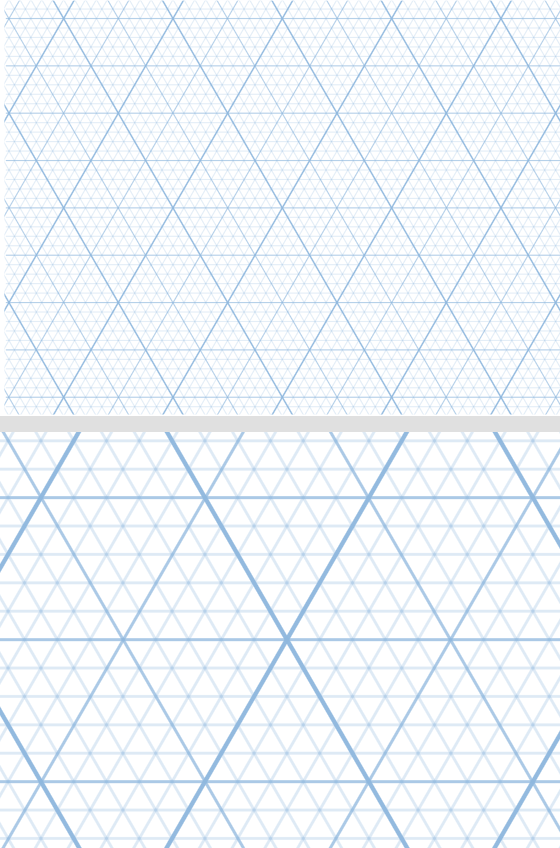
Top: the whole. Bottom: its middle third, enlarged.
A Shadertoy shader for this pattern:

```glsl
// Isometric graph paper: three families of parallel lines, 60 degrees apart,
// in pale blue on white. Every fifth line is stronger, and every tenth
// diagonal is heavier still, which gives a lattice of tall rhombi.

const vec3 PAPER = vec3(1.0);
const vec3 INK = vec3(0.56, 0.72, 0.87);

// Lengths are fractions of the canvas height.
const vec2 CENTER = vec2(0.6786, 0.5003);  // a crossing of heavy diagonals
const float SPACING = 0.02276;             // between neighbouring fine lines
const float FINE_WIDTH = 0.0023;
const float MEDIUM_WIDTH = 0.0024;
const float HEAVY_WIDTH = 0.0035;
const float FINE_INK = 0.29;
const float MEDIUM_INK = 0.75;
const float HEAVY_INK = 0.96;
const float WOBBLE = 0.0006;               // drift of the medium diagonals
const float SOFTNESS = 1.15;               // edge filter, in pixels

// Limits of the printed area
const float LEFT_DIAGONAL = 0.0105;
const float LEFT_HORIZONTAL = 0.0140;
const float BOTTOM = 0.0035;
const float TOP = 0.9985;

float hash(float n) {
    return fract(sin(n * 12.9898) * 43758.547);
}

// Share of a filter box of size s covered by a line of width w at distance d.
float lineCoverage(float d, float w, float s) {
    float overlap = min(d + 0.5 * s, 0.5 * w) - max(d - 0.5 * s, -0.5 * w);
    return max(overlap, 0.0) / s;
}

// Ink left by one family of parallel lines with the given unit normal.
float lineFamily(vec2 p, vec2 normal, bool diagonal, float s) {
    float along = dot(p, normal);
    float index = round(along / SPACING);
    float d = along - index * SPACING;
    bool medium = mod(index, 5.0) < 0.5;
    bool heavy = diagonal && mod(index, 10.0) < 0.5;

    if (heavy) return HEAVY_INK * lineCoverage(d, HEAVY_WIDTH, s);
    if (medium) {
        if (diagonal) d += WOBBLE * (2.0 * hash(index + 7.0 * normal.y) - 1.0);
        return MEDIUM_INK * lineCoverage(d, MEDIUM_WIDTH, s);
    }
    return FINE_INK * lineCoverage(d, FINE_WIDTH, s);
}

// Smooth step from 0 to 1 at an edge, one pixel wide.
float inside(float x, float pixel) {
    return clamp(x / pixel + 0.5, 0.0, 1.0);
}

void mainImage(out vec4 fragColor, in vec2 fragCoord) {
    float pixel = 1.0 / iResolution.y;
    vec2 uv = fragCoord * pixel;
    vec2 p = uv - CENTER;
    float s = SOFTNESS * pixel;

    // Printed area, with a narrow blank strip at the left
    float rows = inside(uv.y - BOTTOM, pixel) * inside(TOP - uv.y, pixel);
    float diagonalArea = rows * inside(uv.x - LEFT_DIAGONAL, pixel);
    float horizontalArea = rows * inside(uv.x - LEFT_HORIZONTAL, pixel);

    // Each family tints what lies below, so crossings come out darker
    float clear = 1.0 - horizontalArea * lineFamily(p, vec2(0.0, 1.0), false, s);
    for (float side = -1.0; side < 2.0; side += 2.0) {
        vec2 normal = vec2(0.5 * sqrt(3.0), 0.5 * side);
        clear *= 1.0 - diagonalArea * lineFamily(p, normal, true, s);
    }

    fragColor = vec4(mix(INK, PAPER, clear), 1.0);
}
```
